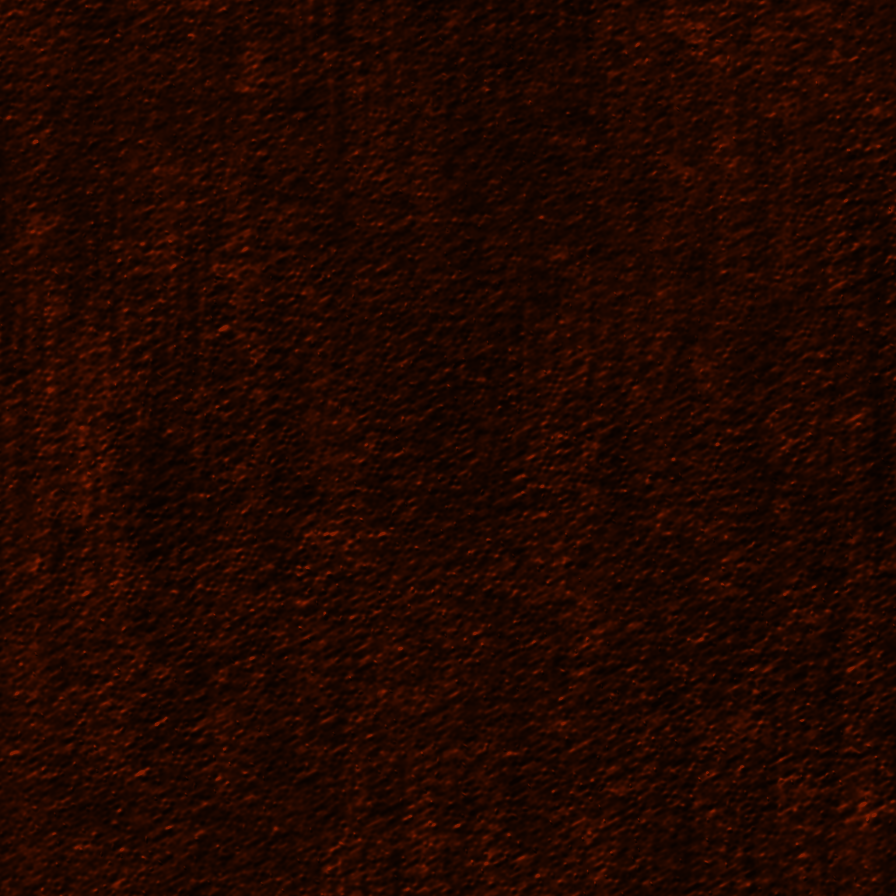
Reproduce this texture procedurally as a Shadertoy shader.

```glsl
// Dark rusted wall: gritty side-lit relief, scattered pebbles and faint vertical streaks.

const vec3 RUST = vec3(0.128, 0.029, 0.001);   // median tone
const vec2 LIGHT = vec2(-0.35, 0.94);          // direction towards the light
const float RELIEF_STEP = 0.0015;
const float CONTRAST = 0.43;

float hash(vec2 p) {
    return fract(sin(dot(p, vec2(127.1, 311.7))) * 43758.5453);
}

// Smooth value noise, centred on zero
float noise(vec2 p) {
    vec2 cell = floor(p);
    vec2 f = fract(p);
    f = f * f * (3.0 - 2.0 * f);
    float low = mix(hash(cell), hash(cell + vec2(1.0, 0.0)), f.x);
    float high = mix(hash(cell + vec2(0.0, 1.0)), hash(cell + 1.0), f.x);
    return mix(low, high, f.y) - 0.5;
}

float fbm(vec2 p, int octaves) {
    float sum = 0.0;
    float weight = 1.0;
    for (int i = 0; i < octaves; i++) {
        sum += weight * noise(p);
        p = p * 2.03 + 17.3;
        weight *= 0.55;
    }
    return sum;
}

vec2 rotate(vec2 p, float angle) {
    float c = cos(angle);
    float s = sin(angle);
    return vec2(c * p.x + s * p.y, c * p.y - s * p.x);
}

// Rounded grains, at most one in each grid cell
float pebbles(vec2 p, float cells, float share) {
    vec2 q = p * cells;
    vec2 cell = floor(q);
    vec2 centre = 0.3 + 0.4 * vec2(hash(cell + 3.7), hash(cell + 9.2));
    float radius = mix(0.12, 0.28, hash(cell + 21.4));
    float dome = 1.0 - smoothstep(0.0, radius, length(fract(q) - centre));
    return dome * step(hash(cell + 40.1), share);
}

float allPebbles(vec2 p) {
    vec2 warped = p + 0.004 * vec2(noise(p * 120.0), noise(p * 120.0 + 31.0));
    return pebbles(warped, 34.0, 0.32) + 0.8 * pebbles(rotate(warped, 0.6), 62.0, 0.35);
}

// Plaster grit drawn out along a rising diagonal
float grit(vec2 p) {
    vec2 q = rotate(p, 0.5);
    return 0.65 * noise(q * vec2(75.0, 125.0)) + 0.6 * noise(q * vec2(160.0, 230.0) + 11.0);
}

float surfaceHeight(vec2 p) {
    return grit(p) + 0.5 * allPebbles(p);
}

float relief(vec2 p, vec2 light, float stepSize) {
    vec2 offset = light * stepSize;
    return surfaceHeight(p - offset) - surfaceHeight(p + offset);
}

// Runs of rust, broken along their length
float streaks(vec2 p) {
    float wide = noise(vec2(p.x * 42.0, p.y * 4.0));
    float thin = noise(vec2(p.x * 150.0 + noise(p * 20.0), p.y * 8.0));
    float presence = smoothstep(-0.35, 0.35, noise(p * 5.0 + 8.0) + 0.3 * (p.y - 0.5));
    return 0.9 * wide + 1.5 * thin * presence;
}

// Flaky lumps and pits: positive for lumps, negative for pits
float flakes(vec2 p) {
    float n = fbm(p * 32.0 + 5.0, 3);
    return smoothstep(0.28, 0.5, n) - 0.8 * smoothstep(0.25, 0.5, -n);
}

void mainImage(out vec4 fragColor, in vec2 fragCoord) {
    vec2 p = fragCoord / iResolution.y;

    // Broad tone, lighter towards the upper left
    float tone = 0.8 * fbm(p * 4.0 + 2.0, 3) + 0.4 * (0.5 - p.x) + 0.2 * (p.y - 0.5);
    tone += streaks(p) + 0.7 * fbm(p * 45.0, 2);

    // Surface detail
    float roughness = 4.6 + 2.0 * noise(p * 6.0 + 4.0) - 1.0 * (p.y - 0.5);
    tone += roughness * relief(p, LIGHT, RELIEF_STEP);
    tone += 0.7 * allPebbles(p) + 0.9 * flakes(p);
    tone += 1.3 * noise(p * 256.0);

    vec3 color = RUST * exp(CONTRAST * clamp(tone - 0.08, -3.0, 3.2));
    fragColor = vec4(color, 1.0);
}
```
